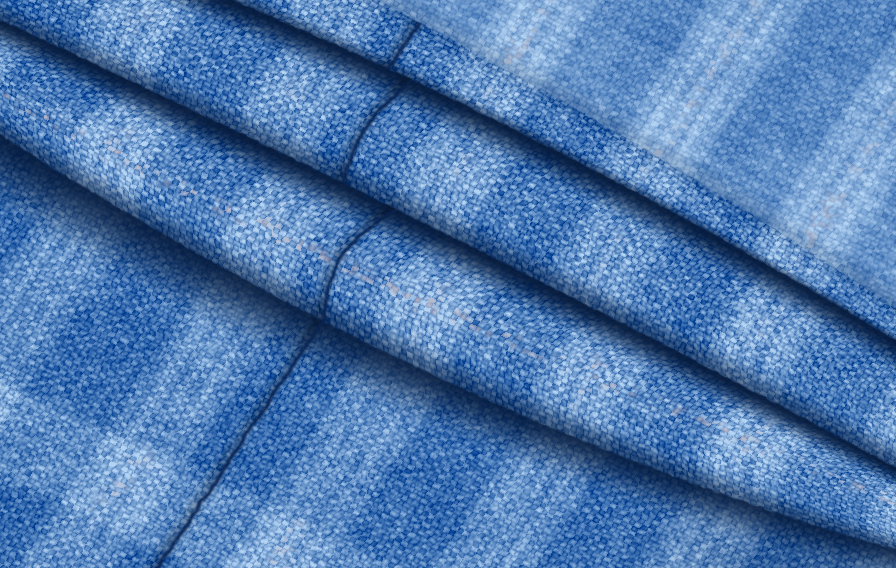
Reproduce this texture procedurally as a Shadertoy shader.

```glsl
float hash(vec2 p) {
    return fract(sin(dot(p, vec2(127.1, 311.7))) * 43758.5453);
}

float noise(vec2 p) {
    vec2 i = floor(p), f = fract(p);
    f = f * f * (3.0 - 2.0 * f);
    return mix(mix(hash(i), hash(i + vec2(1, 0)), f.x),
               mix(hash(i + vec2(0, 1)), hash(i + vec2(1, 1)), f.x), f.y);
}

float bell(float x, float width) {
    return exp(-x * x / (width * width));
}

// Flat-topped stripe with soft sides
float stripe(float x, float halfWidth) {
    return smoothstep(halfWidth + 0.016, halfWidth - 0.016, abs(x));
}

// Fold edges, from the lowest roll up to the flat cloth behind
float foldEdge(int i, float x) {
    float d = x - 0.41;
    float top = 1.0 - 0.42 * d - 0.08 * d * d;
    if (i == 1) return 0.763 - 0.64 * x + 0.112 * x * x;
    if (i == 2) return 0.965 - 0.46 * x - 0.025 * x * x;
    if (i == 3) return top;
    return top + 0.11 - 0.06 * (x - 0.7);
}

// Interlaced threads: x is brightness, y is a random value per stitch
vec2 weave(vec2 f) {
    vec2 g = f / vec2(0.0115, 0.0088);
    g += 0.6 * (vec2(noise(f * 50.0), noise(f * 50.0 + 9.0)) - 0.5);
    vec2 cell = floor(g), c = fract(g) - 0.5;
    float over = mod(cell.x + cell.y, 2.0);
    vec2 yarn = over > 0.5 ? c : c.yx;
    float body = smoothstep(0.6, 0.08, length(yarn * vec2(0.75, 1.15)));
    float h = hash(cell);
    float fibre = noise(f * vec2(330.0, 190.0)) + noise(f * vec2(150.0, 260.0) + 7.0) - 1.0;
    return vec2((body - 0.5) * 0.38 + (over - 0.5) * 0.34
                + (h - 0.5) * 0.26 + fibre * 0.46, h);
}

vec3 cloth(vec2 f, float lengthBand, float accent, float shade, float blur) {
    // Cross bands repeat at equal steps, each split into strands
    float q = mod(f.x - 0.17 + 0.1525, 0.305) - 0.1525;
    float crossBand = stripe(q, 0.068) * (0.78 + 0.22 * cos(q * 180.0));
    float strands = 0.82 + 0.18 * cos(f.y * 200.0);
    vec2 w = weave(f);
    float tone = 0.22 + 0.44 * crossBand + 0.34 * lengthBand * strands;
    tone += 0.2 * (noise(f * 20.0) - 0.5) + 0.12 * (noise(f * vec2(110.0, 14.0)) - 0.5);
    tone += w.x * (1.0 - blur);
    vec3 col = mix(vec3(0.13, 0.35, 0.64), vec3(0.61, 0.75, 0.90), clamp(tone, -0.3, 1.2));

    // Warm flecks along the accent yarn and where bands cross
    float warm = accent + 0.5 * bell(q, 0.02) * lengthBand;
    col = mix(col, vec3(0.72, 0.62, 0.65), 0.5 * min(warm, 1.0) * smoothstep(0.6, 0.9, w.y));
    return mix(vec3(0.02, 0.10, 0.23), col, shade);
}

void mainImage(out vec4 fragColor, in vec2 fragCoord) {
    vec2 p = fragCoord / iResolution.y;
    float aa = 1.5 / iResolution.y;
    float s = dot(p, vec2(0.83, -0.555));
    vec3 col = vec3(0.0);

    for (int i = 0; i < 5; i++) {
        float lower = i > 0 ? foldEdge(i, p.x) : -0.5;
        float upper = i < 4 ? foldEdge(i + 1, p.x) : 1.5;
        float t = clamp((p.y - lower) / max(upper - lower, 0.01), 0.0, 1.0);
        float arch = sin(3.14159 * t);
        float q = s, v = (p.y + 0.5 * p.x) * 0.89;
        float lengthBand, accent = 0.0, shade, blur = 0.0;

        if (i == 0) {
            // Flat cloth in front, shadowed beneath the first roll
            float depth = upper - p.y;
            q -= 0.23;
            lengthBand = stripe(p.y + 0.48 * p.x - 0.25, 0.085);
            shade = mix(0.06, 1.0, smoothstep(-0.015, mix(0.15, 0.06, p.x / 1.58), depth));
            shade *= 1.0 - 0.25 * smoothstep(1.0, 1.58, p.x);
            blur = 0.15;
        } else if (i == 4) {
            // Soft cloth behind, paler toward the upper left
            q -= 0.08;
            lengthBand = 0.75 + 0.5 * bell(p.y + 0.47 * p.x - 1.28, 0.11);
            lengthBand += 0.2 * smoothstep(1.3, 0.8, p.x);
            shade = mix(0.85, 1.0, smoothstep(0.0, 0.05, p.y - lower));
            blur = 0.5;
        } else {
            // Rounded rolls
            float centre = i == 1 ? 0.36 + 0.14 * p.x : 0.48;
            q -= i == 1 ? 0.23 - 0.035 * arch : (i == 2 ? 0.125 - 0.02 * arch : 0.08);
            v = i == 3 ? p.y - lower : t * 0.22;
            lengthBand = bell(t - centre, 0.28) * (i == 1 ? 1.0 : 0.55);
            accent = i == 1 ? 0.9 * bell(t - centre, 0.05) : 0.0;
            shade = mix(0.48, 1.0, smoothstep(0.0, 0.22, t));
            shade *= i == 3 ? mix(0.9, 1.0, smoothstep(0.0, 0.3, 1.0 - t))
                            : mix(0.04, 1.0, smoothstep(0.0, 0.28, 1.0 - t));
        }

        vec3 layer = cloth(vec2(q, v), lengthBand, accent, shade, blur);
        // Fine stitched seam
        if (i < 4) {
            float wobble = q + 0.005 * (noise(p * 60.0) - 0.5);
            layer *= 1.0 - 0.2 * bell(wobble + 0.006, 0.011);
            layer = mix(layer, vec3(0.04, 0.14, 0.32), 0.85 * bell(wobble, 0.0036));
        }
        float ragged = 0.003 * (noise(p * 130.0) - 0.5);
        float cover = i == 0 ? 1.0 : smoothstep(-aa, aa, p.y - lower + ragged);
        col = mix(col, layer, cover);
    }
    fragColor = vec4(clamp(col, 0.0, 1.0), 1.0);
}
```
